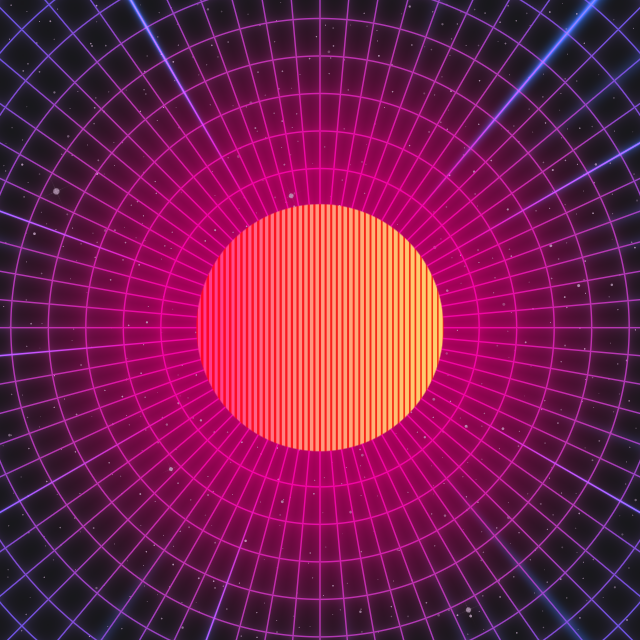
This background is drawn by a WebGL 1 fragment shader. Its source:

```glsl
precision highp float;
// A striped sun in front of a glowing polar grid on a dark, starry sky.
// Rings and spokes come from repeated distances in polar coordinates;
// light beams follow some spokes, and stars are scattered by a hashed grid.

uniform vec2 u_resolution;

float hash(vec2 p) {
  vec3 v = fract(vec3(p.xyx) * 0.1031);
  v += dot(v, v.yzx + 33.33);
  return fract((v.x + v.y) * v.z);
}

// Distance to the nearest multiple of the period
float repeatDistance(float x, float period) {
  return abs(mod(x + 0.5 * period, period) - 0.5 * period);
}

// Antialiased coverage of a shape whose edge lies at distance zero
float fill(float distanceToEdge, float pixel) {
  return clamp(0.5 - distanceToEdge / pixel, 0.0, 1.0);
}

// Ray of light that leaves the sun and widens outward
float beam(vec2 q, float degrees, float spread) {
  float angle = radians(degrees);
  vec2 direction = vec2(cos(angle), sin(angle));
  float along = dot(q, direction);
  float across = dot(q, vec2(-direction.y, direction.x));
  float width = spread * max(along, 0.01);
  return exp(-across * across / (width * width)) * smoothstep(0.19, 0.6, along);
}

// One star per cell, with varied size and brightness
float starLayer(vec2 p, float cells, float radius, float density, float pixel) {
  vec2 cell = floor(p * cells);
  vec2 jitter = vec2(hash(cell + 17.0), hash(cell + 43.0));
  vec2 center = (cell + 0.15 + 0.7 * jitter) / cells;
  float size = radius * (0.5 + hash(cell + 71.0));
  float present = step(hash(cell + 5.0), density);
  float soft = max(pixel, 0.0008);
  return present * fill(length(p - center) - size, soft) * (0.3 + 0.6 * hash(cell + 91.0));
}

// Large star: a round core, a faint halo and thin diagonal rays
float sparkle(vec2 p, vec2 center, float radius) {
  vec2 d = p - center;
  float core = 1.0 - smoothstep(radius * 0.65, radius * 1.15, length(d));
  vec2 turned = abs(vec2(d.x + 0.45 * d.y, d.y - 0.45 * d.x));
  float rays = exp(-min(turned.x, turned.y) / 0.0006 - length(d) / (radius * 1.8));
  return 0.65 * core + 0.3 * rays + 0.12 * exp(-length(d) / radius);
}

void main() {
  float pixel = 1.0 / min(u_resolution.x, u_resolution.y);
  vec2 p = (gl_FragCoord.xy - 0.5 * u_resolution) * pixel + 0.5;
  vec2 q = p - vec2(0.5, 0.488);
  float r = length(q);
  float angle = atan(q.y, q.x);

  // Dark sky and the magenta glow around the sun
  vec3 color = vec3(0.09, 0.09, 0.102);
  float glow = 1.0 - smoothstep(0.17, 0.56, r);
  color = mix(color, vec3(0.62, 0.0, 0.33), glow);

  // Blue light: wide beams and faint hashed ones along the spokes
  float spokeStep = radians(5.0);
  float spokeId = mod(floor(angle / spokeStep + 0.5), 72.0);
  float spokeOffset = repeatDistance(angle, spokeStep);
  float faint = smoothstep(0.72, 1.0, hash(vec2(spokeId, 8.0)));
  faint *= exp(-spokeOffset * spokeOffset * 2200.0) * smoothstep(0.3, 0.65, r);
  float wide = beam(q, 50.0, 0.019) + 0.6 * beam(q, 120.0, 0.014)
             + 0.5 * beam(q, 30.0, 0.017) + 0.4 * beam(q, 310.0, 0.017);
  color += vec3(0.02, 0.16, 0.38) * (wide + 0.35 * faint);

  // Stars
  float stars = starLayer(p, 38.0, 0.0009, 0.45, pixel)
              + starLayer(p + 3.7, 17.0, 0.0016, 0.3, pixel);
  stars += sparkle(p, vec2(0.088, 0.701), 0.0055);
  stars += sparkle(p, vec2(0.732, 0.047), 0.0045);
  stars += sparkle(p, vec2(0.455, 0.694), 0.0042);
  stars += sparkle(p, vec2(0.267, 0.267), 0.0035);
  color = mix(color, vec3(0.72, 0.62, 0.72), min(stars, 0.85));

  // Polar grid, magenta near the sun and violet far away
  float ring = repeatDistance(r - 0.2487, 0.0586);
  float spoke = r * sin(spokeOffset);
  float nearest = min(ring, spoke);
  vec3 gridColor = mix(vec3(0.97, 0.02, 0.66), vec3(0.76, 0.22, 0.73), smoothstep(0.24, 0.47, r));
  gridColor = mix(gridColor, vec3(0.46, 0.34, 0.94), smoothstep(0.44, 0.68, r));
  float halo = exp(-ring / 0.007) + exp(-spoke / 0.007);
  color += gridColor * halo * mix(0.16, 0.1, glow);
  color = mix(color, gridColor, 0.92 * fill(nearest - 0.0011, pixel));

  // Bright cores on some spokes
  float cores = beam(q, 120.0, 0.005) + 0.7 * beam(q, 30.0, 0.004)
              + 0.7 * beam(q, 50.0, 0.006) + 0.6 * beam(q, 185.0, 0.004)
              + 0.6 * beam(q, 160.0, 0.004) + 0.6 * beam(q, 330.0, 0.004)
              + 0.5 * beam(q, 250.0, 0.004) + 0.4 * beam(q, 210.0, 0.004);
  color += vec3(0.16, 0.28, 0.75) * cores;

  // Sun: a pink to gold gradient with vertical red stripes
  float across = clamp(q.x / 0.386 + 0.5, 0.0, 1.0);
  vec3 sun = mix(vec3(1.0, 0.22, 0.56), vec3(1.0, 0.6, 0.5), smoothstep(0.0, 0.52, across));
  sun = mix(sun, vec3(1.0, 0.81, 0.43), smoothstep(0.45, 1.0, across));
  vec3 stripeColor = mix(vec3(1.0, 0.02, 0.15), vec3(0.96, 0.2, 0.07), across);
  float stripe = repeatDistance(q.x, 0.00877) - mix(0.0021, 0.0012, across);
  sun = mix(sun, stripeColor, fill(stripe, pixel));
  color = mix(color, sun, fill(r - 0.193, 1.5 * pixel));

  gl_FragColor = vec4(color, 1.0);
}
```
